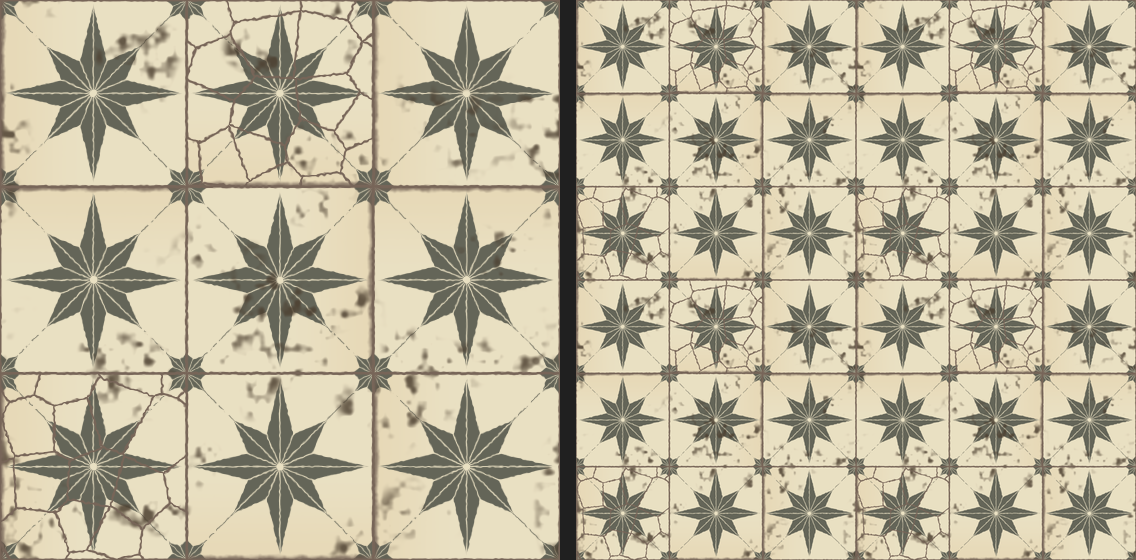
Left, the tile; right, the same tile 2 across and 2 down.
This pattern is drawn by a WebGL 1 fragment shader. Its source:

```glsl
precision highp float;

uniform vec2 u_resolution;

#define REPEATS 3.0
#define CREAM vec3(0.915, 0.877, 0.760)
#define TAN vec3(0.905, 0.850, 0.718)
#define GREEN vec3(0.392, 0.396, 0.345)
#define GROUT vec3(0.467, 0.396, 0.345)
#define STAIN vec3(0.30, 0.25, 0.19)
#define GROUT_HALF 0.0075
#define LINE_HALF 0.0036
#define CRACK_HALF 0.0058
#define CRACK_CELLS 3.6
#define WOBBLE 0.006
#define STAIN_STRENGTH 0.85

float hash(vec2 p) {
  vec3 q = fract(p.xyx * 0.1031);
  q += dot(q, q.yzx + 33.33);
  return fract((q.x + q.y) * q.z);
}

// Value noise over the canvas that wraps after `period` cells
float noise(vec2 uv, float period) {
  vec2 x = uv * period;
  vec2 i = floor(x);
  vec2 f = x - i;
  f = f * f * (3.0 - 2.0 * f);
  vec2 a = mod(i, period) + period;
  vec2 b = mod(i + 1.0, period) + period;
  return mix(mix(hash(a), hash(vec2(b.x, a.y)), f.x),
             mix(hash(vec2(a.x, b.y)), hash(b), f.x), f.y);
}

// Coverage of a shape from its signed distance
float fill(float d, float blur) {
  return 1.0 - smoothstep(-blur, blur, d);
}

// Fold the plane into the wedge between the x axis and the diagonal
vec2 foldEight(vec2 p) {
  p = abs(p);
  return vec2(max(p.x, p.y), min(p.x, p.y));
}

// Signed distance to the line a-b, negative on its left
float sideOf(vec2 p, vec2 a, vec2 b) {
  vec2 e = normalize(b - a);
  return (p.x - a.x) * e.y - (p.y - a.y) * e.x;
}

// Eight-pointed star: long axis tips, valleys, diagonal tips
float starDistance(vec2 q, float tip, vec2 valley, float diagonal) {
  return min(sideOf(q, vec2(tip, 0.0), valley),
             sideOf(q, valley, vec2(diagonal)));
}

// Distance to the rays through tips and valleys
float rayDistance(vec2 q, vec2 valley) {
  float toDiagonal = (q.x - q.y) * 0.7071;
  return min(min(q.y, toDiagonal), abs(sideOf(q, vec2(0.0), valley)));
}

// Distance to the borders of jittered Voronoi cells
float crackDistance(vec2 p, vec2 seed) {
  vec2 x = p * CRACK_CELLS;
  vec2 cell = floor(x);
  vec2 nearest = vec2(8.0);
  vec2 second = vec2(9.0);
  for (int j = -1; j <= 1; j++) {
    for (int i = -1; i <= 1; i++) {
      vec2 c = cell + vec2(float(i), float(j));
      vec2 key = c + seed * 17.0 + 11.0;
      vec2 r = c + 0.1 + 0.8 * vec2(hash(key), hash(key + 57.0)) - x;
      if (dot(r, r) < dot(nearest, nearest)) {
        second = nearest;
        nearest = r;
      } else if (dot(r, r) < dot(second, second)) {
        second = r;
      }
    }
  }
  return dot(0.5 * (nearest + second), normalize(second - nearest)) / CRACK_CELLS;
}

// Side of the tile that is worn, alternating by row and column
vec2 wornSide(vec2 id) {
  bool middle = abs(id.x - 1.0) < 0.5;
  if (mod(id.y, 2.0) < 0.5) return middle ? vec2(0.0, -1.0) : vec2(-1.0, 0.0);
  return middle ? vec2(1.0, 0.0) : vec2(0.0, 1.0);
}

void main() {
  vec2 uv = gl_FragCoord.xy / u_resolution;
  vec2 id = floor(uv * REPEATS);
  float blur = 0.8 * REPEATS / min(u_resolution.x, u_resolution.y);

  // Hand-made wobble of every edge
  float grain = noise(uv, 180.0);
  vec2 wobble = WOBBLE * (vec2(grain, noise(uv, 183.0)) - 0.5);
  vec2 p = fract(uv * REPEATS) - 0.5 + wobble;

  // Glaze, yellowed towards the worn side
  float sideGap = 0.5 - dot(p, wornSide(id));
  vec3 color = mix(TAN, CREAM, smoothstep(0.0, 0.45, sideGap));

  // Dashed diagonals
  vec2 q = foldEight(p);
  float diagonalLine = fill((q.x - q.y) * 0.7071 - 0.0025, blur);
  color = mix(color, GREEN, diagonalLine * smoothstep(0.2, 0.5, grain) * 0.8);

  // Large star with pale rays and centre
  vec2 valley = vec2(0.171, 0.071);
  float star = fill(starDistance(q, 0.468, valley, 0.25), blur);
  float rays = fill(rayDistance(q, valley) - LINE_HALF, blur);
  rays = max(rays * (0.65 + 0.35 * grain), fill(length(p) - 0.021, blur));
  color = mix(color, mix(GREEN, CREAM, rays), star);

  // Quarter of a small star in each corner
  vec2 corner = foldEight(0.5 - abs(p));
  vec2 cornerValley = vec2(0.073, 0.034);
  float cornerStar = fill(starDistance(corner, 0.11, cornerValley, 0.094), blur);
  float cornerRays = fill(rayDistance(corner, cornerValley) - 0.0025, blur);
  color = mix(color, mix(GREEN, CREAM, 0.7 * cornerRays), cornerStar);

  // Clustered stains
  float spots = 0.65 * noise(uv, 45.0) + 0.35 * noise(uv, 96.0);
  float cluster = smoothstep(0.52, 0.74, noise(uv, 11.0));
  float stain = smoothstep(0.55, 0.88, spots) * cluster;
  color = mix(color, STAIN, stain * STAIN_STRENGTH);

  // Dirt along the worn side
  float dirt = 1.0 - smoothstep(0.006, 0.034, sideGap + 0.016 * (noise(uv, 54.0) - 0.5));
  color = mix(color, GROUT * 0.95, dirt * 0.75);

  // Cracked tiles
  if (abs(id.y - 2.0 * id.x) < 0.5) {
    float crack = crackDistance(p + 0.5 + wobble, id);
    color = mix(color, GROUT, fill(crack - CRACK_HALF, blur));
  }

  // Grout
  float border = 0.5 - max(abs(p.x), abs(p.y));
  color = mix(color, GROUT, fill(border - GROUT_HALF, blur));

  gl_FragColor = vec4(color, 1.0);
}
```
